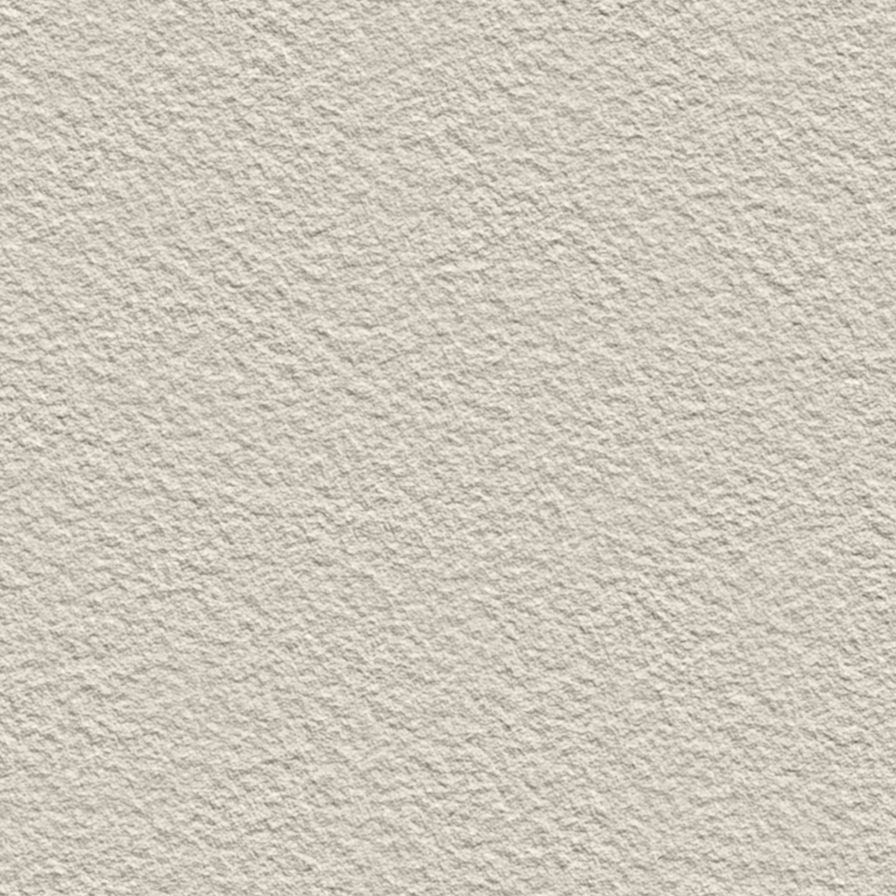
A WebGL 2 fragment shader for this texture:

```glsl
#version 300 es
precision highp float;

#define LUMP_SCALE 40.0
#define LACUNARITY 1.85
#define PERSISTENCE 0.60
#define SHEAR 0.17
#define STRETCH 0.80
#define RAGGEDNESS 0.55
#define LIGHT_DIR vec2(0.24, 0.97)
#define SAMPLE_STEP 0.0010
#define RELIEF 0.058
#define GRAIN 0.075
#define BASE_TONE 0.793
#define WARM_TINT vec3(0.020, 0.0, -0.050)

uniform vec2 u_resolution;
out vec4 fragColor;

// Unit gradient at a lattice point, from an integer hash
vec2 latticeGradient(ivec2 cell) {
    uvec2 q = uvec2(cell + 4096) * uvec2(1597u, 3813u);
    uint h = (q.x ^ (q.y << 7)) * 747797u + q.y * 28917u;
    h = (h ^ (h >> 15)) * 732445u;
    h = (h ^ (h >> 13)) * 266993u;
    h ^= h >> 16;
    float angle = float(h & 65535u) * 6.28319 / 65536.0;
    return vec2(cos(angle), sin(angle));
}

float gradientNoise(vec2 p) {
    vec2 cell = floor(p);
    vec2 f = p - cell;
    ivec2 i = ivec2(cell);
    vec2 w = f * f * f * (f * (f * 6.0 - 15.0) + 10.0);
    float a = dot(latticeGradient(i), f);
    float b = dot(latticeGradient(i + ivec2(1, 0)), f - vec2(1, 0));
    float c = dot(latticeGradient(i + ivec2(0, 1)), f - vec2(0, 1));
    float d = dot(latticeGradient(i + ivec2(1, 1)), f - vec2(1, 1));
    return mix(mix(a, b, w.x), mix(c, d, w.x), w.y);
}

// Plaster height: ragged flat-topped lumps carrying round crumbs
float plasterHeight(vec2 uv) {
    vec2 p = vec2(uv.x * STRETCH, uv.y + SHEAR * uv.x) * LUMP_SCALE;
    vec2 crumb = uv * LUMP_SCALE;
    vec2 ragged = vec2(gradientNoise(crumb * 2.3 + 31.7),
                       gradientNoise(crumb * 2.3 + 77.1));
    float lump = gradientNoise(p + RAGGEDNESS * ragged);
    float height = 0.36 * (smoothstep(-0.30, 0.34, lump) - 0.48);

    // Finer octaves, turned to hide the lattice
    float amplitude = PERSISTENCE;
    mat2 turn = mat2(0.8, 0.6, -0.6, 0.8);
    for (int i = 0; i < 3; i++) {
        crumb = turn * crumb * LACUNARITY + vec2(17.3, 9.1);
        height += amplitude * gradientNoise(crumb);
        amplitude *= PERSISTENCE;
    }
    return height;
}

void main() {
    vec2 uv = gl_FragCoord.xy / u_resolution.y;

    // Slope facing the light, from a centred difference
    vec2 offset = LIGHT_DIR * SAMPLE_STEP;
    float behind = plasterHeight(uv - offset);
    float ahead = plasterHeight(uv + offset);
    float slope = (behind - ahead) / (2.0 * SAMPLE_STEP * LUMP_SCALE);

    // Broad patches of rougher and smoother coat
    slope *= 1.0 + 0.3 * gradientNoise(uv * 9.0 + 3.7);

    // Soft highlights, full shadows, darker hollows and sandy grain
    float lit = slope / (1.0 + 0.2 * max(slope, 0.0));
    float tone = BASE_TONE + RELIEF * lit + 0.02 * (ahead + behind);
    tone += GRAIN * gradientNoise(mat2(0.6, 0.8, -0.8, 0.6) * uv * 215.0);

    fragColor = vec4(clamp(tone + WARM_TINT, 0.0, 1.0), 1.0);
}
```
